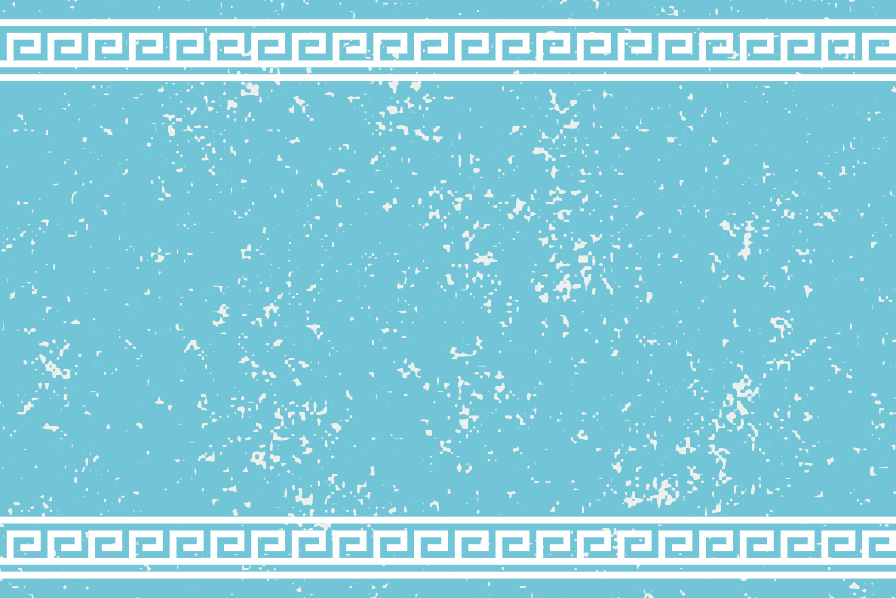
A WebGL 2 fragment shader for this background:

```glsl
#version 300 es
precision highp float;
// Sky blue field with worn pale specks between two white Greek key borders.

uniform vec2 u_resolution;
out vec4 outColor;

const vec3 FIELD = vec3(0.447, 0.773, 0.843);
const vec3 SPECK = vec3(0.925, 0.94, 0.93);
const vec3 BORDER = vec3(0.995);
const float ASPECT = 1.5;
const float KEYS = 22.0;             // key units across the canvas
const float KEY_CELLS = 6.0;         // strokes per key unit
const float STROKE = 0.0115;         // stroke height, canvas heights
const float BOTTOM_BAND = 0.0325;    // lower edge of each border
const float TOP_BAND = 0.8645;
const float GRAIN = 165.0;           // speck frequency per canvas height
const float SPARSE_CUT = 0.83;       // noise level for specks in clear areas
const float DENSE_CUT = 0.65;        // noise level inside worn patches

// Worn patches: centre x, centre y (canvas heights), radius
const int PATCHES = 13;
const vec3 WEAR[PATCHES] = vec3[](
    vec3(0.97, 0.73, 0.10), vec3(0.98, 0.54, 0.09), vec3(0.80, 0.62, 0.11),
    vec3(0.46, 0.49, 0.10), vec3(0.46, 0.30, 0.12), vec3(0.37, 0.80, 0.12),
    vec3(0.68, 0.80, 0.09), vec3(0.10, 0.39, 0.07), vec3(1.28, 0.63, 0.08),
    vec3(0.80, 0.32, 0.09), vec3(1.26, 0.32, 0.13), vec3(1.09, 0.18, 0.08),
    vec3(0.53, 0.18, 0.08));

float hash(vec2 cell) {
    uvec2 k = uvec2(ivec2(cell)) * uvec2(1597u, 3571u);
    uint h = (k.x ^ k.y) * 747796u + 2891u;
    h = ((h >> 15) ^ h) * 277803u;
    h = ((h >> 13) ^ h) * 668265u;
    return float((h >> 8) & 65535u) / 65535.0;
}

float noise(vec2 p) {
    vec2 i = floor(p), f = fract(p);
    f = f * f * (3.0 - 2.0 * f);
    return mix(mix(hash(i), hash(i + vec2(1, 0)), f.x),
               mix(hash(i + vec2(0, 1)), hash(i + vec2(1, 1)), f.x), f.y);
}

// Pixel coverage of an interval and of a rectangle
float span(float x, float lo, float hi, float px) {
    return clamp((x - lo) / px + 0.5, 0.0, 1.0) * clamp((hi - x) / px + 0.5, 0.0, 1.0);
}

float box(vec2 p, vec2 lo, vec2 hi, vec2 px) {
    return span(p.x, lo.x, hi.x, px.x) * span(p.y, lo.y, hi.y, px.y);
}

// Two rules enclosing a running key, nine strokes high
float keyBorder(vec2 uv, float base) {
    vec2 scale = vec2(KEYS * KEY_CELLS, 1.0 / STROKE);
    vec2 px = scale / u_resolution;
    vec2 q = (uv - vec2(0.0, base)) * scale;
    float rules = span(q.y, 0.0, 1.0, px.y) + span(q.y, 8.0, 9.0, px.y);
    float baseline = span(q.y, 2.0, 3.0, px.y);
    q.x = mod(q.x - 0.5, KEY_CELLS);
    float stem = box(q, vec2(0.5, 2.0), vec2(1.5, 7.0), px);
    float roof = box(q, vec2(0.5, 6.0), vec2(5.5, 7.0), px);
    float drop = box(q, vec2(4.5, 4.0), vec2(5.5, 7.0), px);
    float hook = box(q, vec2(2.5, 4.0), vec2(5.5, 5.0), px);
    return max(max(rules, baseline), max(max(stem, roof), max(drop, hook)));
}

// Amount of wear: broad patches broken up by soft noise
float wear(vec2 p) {
    float sum = 0.0;
    for (int i = 0; i < PATCHES; i++) {
        vec2 d = (p - WEAR[i].xy) / WEAR[i].z;
        sum += exp(-dot(d, d));
    }
    float broken = noise(p * 14.0 + 31.0);
    return clamp(0.12 + sum * (0.45 + 0.6 * broken), 0.0, 1.0);
}

float specks(vec2 p) {
    float grain = 0.58 * noise(p * GRAIN) + 0.42 * noise(p * GRAIN * 0.34 + 57.0);
    float cut = mix(SPARSE_CUT, DENSE_CUT, wear(p));
    float soft = clamp(0.5 * fwidth(grain), 0.01, 0.06);
    return smoothstep(cut - soft, cut + soft, grain);
}

void main() {
    vec2 uv = gl_FragCoord.xy / u_resolution;
    vec2 p = uv * vec2(ASPECT, 1.0);

    vec3 color = mix(FIELD, SPECK, specks(p));
    float border = max(keyBorder(uv, BOTTOM_BAND), keyBorder(uv, TOP_BAND));
    outColor = vec4(mix(color, BORDER, border), 1.0);
}
```
